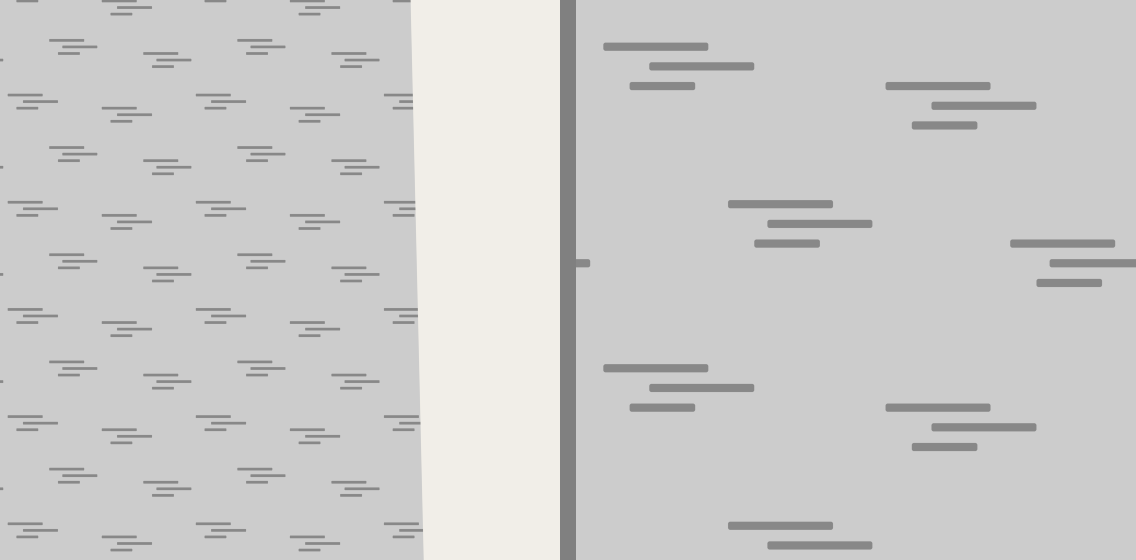
Left: the whole. Right: its middle third, enlarged.
Write a WebGL 2 fragment shader that draws this pattern.

```glsl
#version 300 es
precision highp float;
// Staggered groups of three grey dashes on a pale sheet with a slanted right edge.

#define GRID 256.0               // layout units across the canvas
#define TILE vec2(86.0, 49.0)    // repeat size, in layout units
#define ORIGIN vec2(3.5, 43.45)  // first dash, measured from the top left
#define PAIR_STEP vec2(43.0, 6.0)
#define ROW_STEP vec2(19.0, 24.0)
#define DASH_GAP 3.0
#define DASH_WIDTH 1.25
#define EDGE_TOP 187.7           // sheet edge at the top of the canvas
#define EDGE_BOTTOM 193.7        // sheet edge at the bottom of the canvas

uniform vec2 u_resolution;
out vec4 fragColor;

const vec3 SHEET = vec3(0.80);
const vec3 DASH = vec3(0.535);
const vec3 BACKDROP = vec3(0.947, 0.935, 0.908);

// Distance to a horizontal dash with slightly rounded ends.
float dashDistance(vec2 p, float len) {
    const float corner = 0.35;
    vec2 d = abs(p) - 0.5 * vec2(len, DASH_WIDTH) + corner;
    return length(max(d, 0.0)) + min(max(d.x, d.y), 0.0) - corner;
}

// Shortest offset to the nearest copy in the repeating tile.
vec2 wrapTile(vec2 p) {
    return mod(p + 0.5 * TILE, TILE) - 0.5 * TILE;
}

// Three dashes: long, long and shifted, then short.
float groupDistance(vec2 p, float middleShift) {
    float nearest = 1e3;
    for (int i = 0; i < 3; i++) {
        float len = i == 2 ? 10.0 : 16.0;
        float shift = i == 0 ? 0.0 : (i == 1 ? middleShift : 4.0);
        vec2 centre = vec2(shift + 0.5 * len, float(i) * DASH_GAP);
        nearest = min(nearest, dashDistance(wrapTile(p - centre), len));
    }
    return nearest;
}

void main() {
    vec2 uv = gl_FragCoord.xy / u_resolution;
    vec2 p = vec2(uv.x, 1.0 - uv.y) * GRID;
    float soft = 0.65 * GRID / min(u_resolution.x, u_resolution.y);

    // Two staggered rows, each holding a pair of groups.
    float pattern = 1e3;
    for (int i = 0; i < 4; i++) {
        float row = float(i / 2);
        vec2 start = ORIGIN + row * ROW_STEP + float(i % 2) * PAIR_STEP;
        pattern = min(pattern, groupDistance(p - start, 7.0 - row));
    }
    vec3 color = mix(DASH, SHEET, smoothstep(-soft, soft, pattern));

    // Trim the sheet along its slanted edge.
    float edge = p.x - mix(EDGE_BOTTOM, EDGE_TOP, uv.y);
    color = mix(color, BACKDROP, smoothstep(-soft, soft, edge));
    fragColor = vec4(color, 1.0);
}
```
